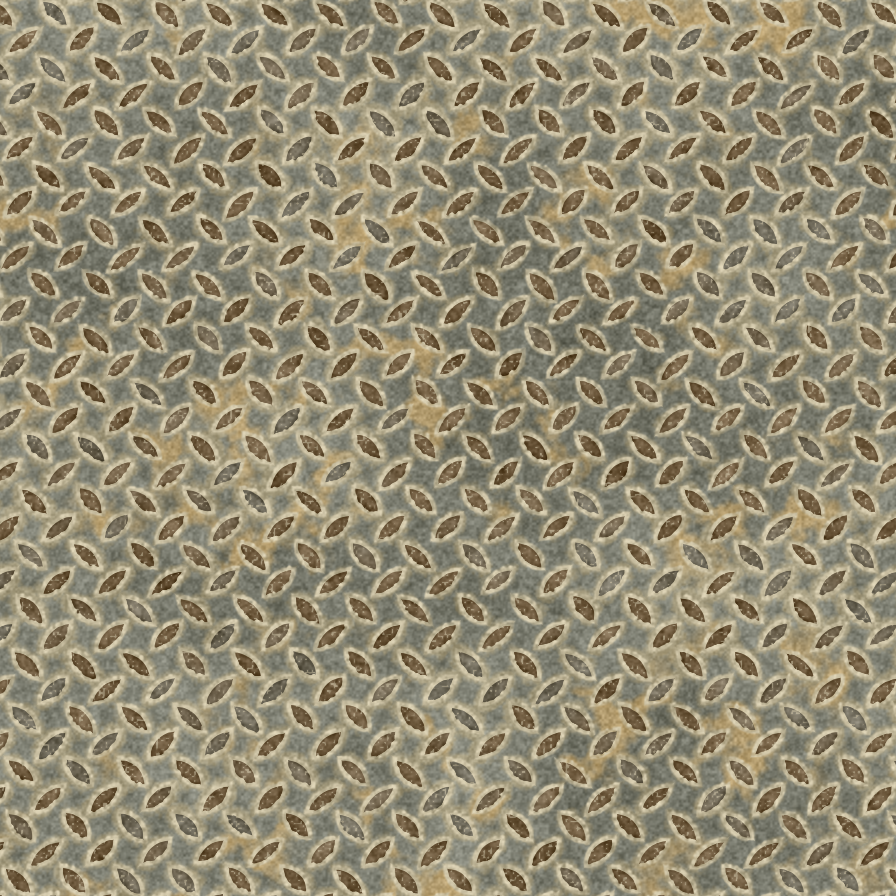
A Shadertoy shader for this texture:

```glsl
float hash(vec2 p) {
    vec3 q = fract(p.xyx * 0.1031);
    q += dot(q, q.yzx + 33.33);
    return fract((q.x + q.y) * q.z);
}

float noise(vec2 p) {
    vec2 i = floor(p), f = fract(p);
    f *= f * (3.0 - 2.0 * f);
    return mix(mix(hash(i), hash(i + vec2(1, 0)), f.x),
               mix(hash(i + vec2(0, 1)), hash(i + vec2(1, 1)), f.x), f.y);
}

float fbm(vec2 p) {
    float sum = 0.0, amp = 0.53;
    for (int i = 0; i < 4; i++) {
        sum += amp * noise(p);
        p = mat2(1.6, 1.2, -1.2, 1.6) * p + 7.3;
        amp *= 0.5;
    }
    return sum;
}

// Pointed oval: the overlap of two circles, long axis along x
float lozenge(vec2 p, float halfLength, float halfWidth) {
    float radius = (halfLength * halfLength + halfWidth * halfWidth) / (2.0 * halfWidth);
    return length(vec2(p.x, abs(p.y) + radius - halfWidth)) - radius;
}

// x: distance to the nearest stud, y: its random value, z: side across its axis
vec3 nearestStud(vec2 p) {
    vec3 best = vec3(9.0, 0.0, 0.0);
    for (int kind = 0; kind < 2; kind++) {
        float lean = kind == 0 ? 1.0 : -1.0;
        vec2 offset = 0.49 * vec2(kind);
        vec2 cell = floor(p - offset + 0.5);
        for (int y = -1; y <= 1; y++)
        for (int x = -1; x <= 1; x++) {
            vec2 id = cell + vec2(x, y);
            vec2 seed = id + 41.0 * float(kind) + 60.0;
            vec2 jitter = vec2(hash(seed), hash(seed + 17.5)) - 0.5;
            vec2 q = p - offset - id - 0.06 * jitter;
            float angle = lean * (0.76 + 0.16 * jitter.x);
            vec2 axis = vec2(cos(angle), sin(angle));
            q = vec2(dot(q, axis), dot(q, vec2(-axis.y, axis.x)));
            float d = lozenge(q, 0.31 + 0.04 * jitter.y, 0.115 + 0.025 * jitter.x);
            if (d < best.x) best = vec3(d, hash(seed + 5.2), q.y * lean);
        }
    }
    return best;
}

void mainImage(out vec4 fragColor, in vec2 fragCoord) {
    vec2 uv = fragCoord / iResolution.xy;

    // Stud grid, with each row shifted slightly sideways
    vec2 p = vec2(uv.x * 16.2 - 0.99, (1.0 - uv.y) * 16.55 - 0.26);
    p.x += 0.042 * p.y;
    float aa = 16.5 / iResolution.y;

    float grain = noise(p * 15.0) - 0.5;
    float speck = noise(p * 24.0 + 31.0) - 0.5;
    float mottle = fbm(p * 3.2) - 0.5;
    float grime = fbm(p * 0.38 + 13.0) - 0.5;

    vec3 stud = nearestStud(p + 0.035 * vec2(mottle, grain));
    float d = stud.x;

    // Bare steel in the gaps, pale dust gathered around the studs
    vec3 steel = vec3(0.47, 0.475, 0.425) + 0.16 * mottle - 0.16 * grime;
    vec3 dust = vec3(0.66, 0.625, 0.51) + 0.14 * mottle - 0.1 * grime;
    float bare = smoothstep(0.04, 0.2, d + 0.28 * mottle + 0.18 * grime + 0.06 * grain);
    vec3 color = mix(dust, steel, bare);

    // Ochre stains
    float stain = smoothstep(0.56, 0.74, fbm(p * 1.3 + 50.0))
                * smoothstep(0.42, 0.6, fbm(p * 0.45 + 80.0));
    color = mix(color, vec3(0.76, 0.64, 0.42), 0.75 * stain);

    // Worn bright rim, stronger on one flank
    float rim = 1.0 - smoothstep(0.025, 0.06 + aa, abs(d - 0.025));
    float flank = 0.75 + 0.2 * smoothstep(-0.1, 0.1, stud.z);
    color = mix(color, vec3(0.79, 0.75, 0.635), rim * clamp(flank + 0.9 * grain - 0.5 * grime, 0.0, 1.0));

    // Brown stud tops, some dulled to grey, with pale chips
    vec3 top = mix(vec3(0.47, 0.39, 0.28), vec3(0.43, 0.41, 0.35),
                   smoothstep(0.5, 1.0, stud.y - 0.8 * grime));
    top += 0.09 * (stud.y - 0.5) + 0.22 * mottle - 0.06 * smoothstep(-0.07, 0.0, d);
    top = mix(top, vec3(0.69, 0.65, 0.54), 0.6 * smoothstep(0.24, 0.4, speck));
    color = mix(color, top, 1.0 - smoothstep(-aa * 0.6, aa * 0.6, d + 0.02 * grain));

    // Fine grit
    color += 0.13 * grain + 0.1 * speck;
    fragColor = vec4(clamp(color, 0.0, 1.0), 1.0);
}
```
